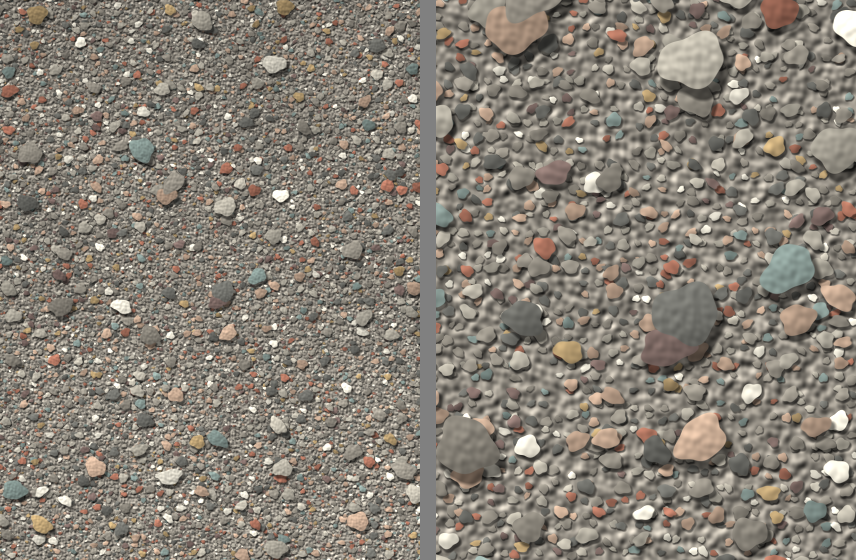
Left, the full canvas; right, a detail of the centre.
Reproduce this texture procedurally as a Shadertoy shader.

```glsl
// Weathered exposed-aggregate paving in hard sunlight: rough grey mortar made
// from lit gradient noise, covered by four sizes of scattered, wobbly pebbles.
// Each pebble has its own mineral colour, domed shading and a dropped shadow.

const vec3  MORTAR = vec3(0.51, 0.49, 0.455);
const vec2  TO_LIGHT = vec2(-0.50, 0.866);
const float GRAIN_FREQ = 210.0;      // mortar grains per canvas height
const float RELIEF = 0.62;           // contrast of the mortar grains
const float SHADOW = 0.52;           // darkness of pebble shadows
const float SHADOW_REACH = 0.34;     // shadow length in pebble radii
const float DOME = 0.17;             // shading across each pebble
const float TILT = 0.9;              // spread of pebble angles about level

// Cell size and share of filled cells, from grit to large stones
const vec2 SIZES[4] = vec2[4](
    vec2(0.0080, 0.78), vec2(0.0150, 0.60), vec2(0.0260, 0.36), vec2(0.0480, 0.22));

const int KINDS = 9;
const vec3 MINERAL[KINDS] = vec3[KINDS](
    vec3(0.53, 0.51, 0.47),   // mid grey
    vec3(0.39, 0.39, 0.37),   // basalt
    vec3(0.65, 0.63, 0.58),   // pale grey
    vec3(0.68, 0.58, 0.50),   // pink beige
    vec3(0.60, 0.40, 0.33),   // brick red
    vec3(0.63, 0.54, 0.39),   // ochre
    vec3(0.47, 0.53, 0.51),   // blue green
    vec3(0.45, 0.38, 0.36),   // plum brown
    vec3(0.88, 0.86, 0.80));  // quartz
const float UP_TO[KINDS] = float[KINDS](
    0.23, 0.37, 0.57, 0.69, 0.76, 0.80, 0.86, 0.91, 1.0);

vec3 hash3(vec2 p) {
    vec3 q = fract(p.xyx * vec3(0.1031, 0.1030, 0.0973));
    q += dot(q, q.yxz + 33.33);
    return fract((q.xxy + q.yzz) * q.zyx);
}

float corner(vec2 cell, vec2 offset) {
    return dot(hash3(cell).xy * 2.0 - 1.0, offset);
}

float gradientNoise(vec2 p) {
    vec2 i = floor(p), f = p - i;
    vec2 u = f * f * f * (f * (f * 6.0 - 15.0) + 10.0);
    vec2 e = vec2(1.0, 0.0);
    return mix(mix(corner(i, f), corner(i + e.xy, f - e.xy), u.x),
               mix(corner(i + e.yx, f - e.yx), corner(i + e.xx, f - e.xx), u.x), u.y);
}

float roughness(vec2 p) {
    return gradientNoise(p * GRAIN_FREQ) + 0.9 * gradientNoise(p * GRAIN_FREQ * 0.5 + 17.0);
}

vec3 mineralColour(float pick) {
    int kind = 0;
    for (int k = 0; k < KINDS - 1; k++) kind += int(pick > UP_TO[k]);
    return MINERAL[kind];
}

// Approximate signed distance to a lumpy, tilted oval, in cell units
float pebbleShape(vec2 p, vec2 axes, float angle, vec2 phase) {
    float c = cos(angle), s = sin(angle);
    vec2 q = vec2(c * p.x + s * p.y, c * p.y - s * p.x) / axes;
    float a = atan(q.y, q.x + 1e-5);
    float lump = 0.10 * sin(3.0 * a + phase.x) + 0.06 * sin(5.0 * a + phase.y);
    return (length(q) - 1.0 - lump) * axes.y;
}

// Lays one size of pebbles over the ground; shadows first, then stones
vec3 scatterPebbles(vec3 ground, vec2 p, vec2 size, float seed, float grain, float pixel) {
    vec2 g = p / size.x + seed * 7.3;
    vec2 home = floor(g);
    float soft = 0.75 * pixel / size.x;
    float shade = 0.0, cover = 0.0;
    vec3 stone = vec3(0.0);
    for (int y = -1; y <= 1; y++)
    for (int x = -1; x <= 1; x++) {
        vec2 cell = home + vec2(x, y);
        vec3 place = hash3(cell + seed * 41.0);
        if (place.z > size.y) continue;
        vec3 look = hash3(cell + seed * 67.0 + 11.0);
        vec3 form = hash3(cell + seed * 29.0 + 53.0);

        vec2 offset = g - cell - 0.5 - 0.6 * (place.xy - 0.5);
        float radius = mix(0.27, 0.47, form.x * form.x);
        vec2 axes = radius * vec2(1.0, mix(0.58, 0.92, form.y));
        float angle = TILT * (2.0 * form.z - 1.0);
        vec2 phase = 6.283 * look.yz;

        float body = pebbleShape(offset, axes, angle, phase);
        vec2 shadowOffset = offset + TO_LIGHT * radius * SHADOW_REACH;
        float shadowEdge = pebbleShape(shadowOffset, axes, angle, phase);
        shade = max(shade, 1.0 - smoothstep(-soft, soft + 0.04, shadowEdge));

        float lit = dot(offset, TO_LIGHT) / radius;
        vec3 colour = mineralColour(look.x) * mix(0.88, 1.16, look.y);
        colour *= 1.02 + DOME * clamp(lit, -1.0, 1.0) + 0.20 * grain;
        float inside = 1.0 - smoothstep(-soft, soft, body);
        stone = mix(stone, colour, cover > 0.0 ? inside : 1.0);
        cover = max(cover, inside);
    }
    ground *= 1.0 - SHADOW * shade;
    return mix(ground, stone, cover);
}

void mainImage(out vec4 fragColor, in vec2 fragCoord) {
    float pixel = 1.0 / iResolution.y;
    vec2 p = fragCoord * pixel;

    // Mortar lit from the upper left
    float height = roughness(p);
    float slope = height - roughness(p + TO_LIGHT * 0.0032);
    vec3 colour = MORTAR * (1.06 + RELIEF * slope + 0.30 * height);

    // Pebbles from fine to coarse
    for (int i = 0; i < 4; i++)
        colour = scatterPebbles(colour, p, SIZES[i], float(i) + 1.0, slope, pixel);

    // Broad unevenness, a little darker toward the top
    colour *= mix(1.07, 0.95, p.y) + 0.10 * gradientNoise(p * 5.0);
    fragColor = vec4(clamp(colour, 0.0, 1.0), 1.0);
}
```
